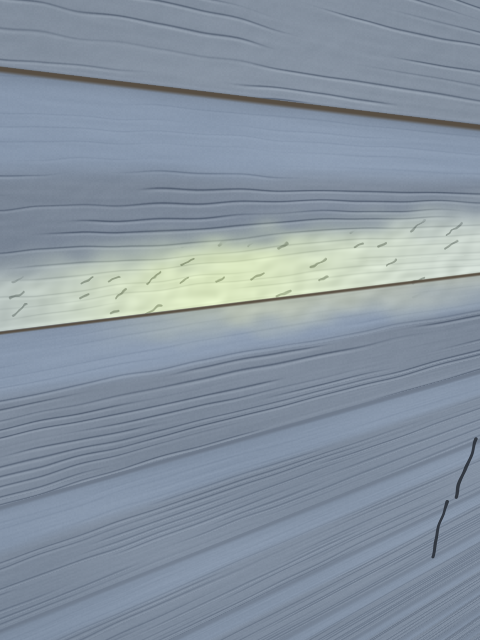
Reproduce this texture procedurally as a WebGL 1 fragment shader.

```glsl
precision highp float;
uniform vec2 u_resolution;

float hash(vec2 p) {
  return fract(sin(dot(p, vec2(127.1, 311.7))) * 43758.5453);
}

float noise(vec2 p) {
  vec2 i = floor(p), f = fract(p);
  f = f * f * (3.0 - 2.0 * f);
  return mix(mix(hash(i), hash(i + vec2(1, 0)), f.x),
             mix(hash(i + vec2(0, 1)), hash(i + vec2(1, 1)), f.x), f.y);
}

float bell(float d, float w) {
  return exp(-d * d / (w * w));
}

float segment(vec2 p, vec2 a, vec2 b) {
  vec2 e = b - a;
  return length(p - a - e * clamp(dot(p - a, e) / dot(e, e), 0.0, 1.0));
}

// Broken, wavy grooves running along a board: dark side minus lit side
float grain(vec2 board, float spread, float aa) {
  float v = board.y * 17.0 + 0.9 * noise(board * vec2(2.7, 3.0))
          + 0.35 * noise(board * vec2(12.0, 6.0));
  float row = floor(v);
  float h = hash(vec2(row, 4.0));
  float d = (fract(v) - 0.5 - 0.4 * (h - 0.5)) * spread / 17.0;
  float run = smoothstep(0.28, 0.6, noise(vec2(board.x * 4.0 + h * 50.0, row * 7.3)));
  float w = max(0.0014, 0.7 * aa);
  return run * (bell(d, w) - 0.4 * bell(d - 0.0035, w * 1.4));
}

// Short slanted nicks scattered over a jittered grid
float nicks(vec2 q, float aa) {
  vec2 g = q * vec2(19.0, 38.0);
  vec2 id = floor(g);
  vec2 c = (id + 0.35 + 0.3 * vec2(hash(id), hash(id + 7.0))) / vec2(19.0, 38.0);
  vec2 dir = vec2(0.012, -0.004 - 0.007 * hash(id + 3.0)) * (0.4 + 0.6 * hash(id + 5.0));
  float d = segment(q + 0.003 * (noise(q * 130.0) - 0.5), c - dir, c + dir);
  return step(0.5, hash(id + 11.0)) * (1.0 - smoothstep(0.0005, 0.0014 + aa, d));
}

float crack(vec2 q, vec2 a, vec2 b, float aa) {
  q.x += 0.006 * (noise(vec2(q.y * 45.0, 2.0)) - 0.5);
  float w = 0.0008 + 0.0012 * noise(q * 60.0);
  return 1.0 - smoothstep(w, w + 1.3 * aa, segment(q, a, b));
}

void main() {
  float aa = 1.0 / u_resolution.y;
  float x = gl_FragCoord.x / u_resolution.x;
  float t = 1.0 - gl_FragCoord.y / u_resolution.y;
  vec2 q = vec2(x * 0.75, t);

  // Perspective: board number n grows downwards, spread is its size on canvas
  float s = (t - 0.104 - 0.091 * x) / (0.522 - 0.231 * x);
  float n = s / (1.0 - 0.26 * s);
  float spread = (0.522 - 0.231 * x) / pow(1.0 + 0.26 * n, 2.0);
  float f = fract(n);
  float seam = floor(n + 0.5);
  float d = (n - seam) * spread;
  float far = smoothstep(1.2, 3.0, n);

  // Smooth upper lip and darker grained face of each board
  float face = smoothstep(0.27, 0.40, f + 0.03 * (noise(vec2(x * 6.0, n * 4.0)) - 0.5));
  vec3 col = mix(vec3(0.54, 0.60, 0.68), vec3(0.485, 0.53, 0.59), face);
  col = mix(col, vec3(0.53, 0.575, 0.63), 0.8 * (1.0 - smoothstep(-0.03, 0.0, n)));
  col = mix(col, vec3(0.51, 0.565, 0.635), far * 0.4);
  col += 0.035 * far * (x - 0.5);
  col += 0.035 * (noise(q * vec2(4.0, 7.0)) - 0.5);
  col += 0.02 * (noise(vec2(x * 9.0, n * 60.0)) - 0.5);
  col += 0.012 * (hash(floor(q * 380.0)) - 0.5);

  // Band of warm light above the second seam, spilling over it on the right
  float dB = t - 0.518 + 0.092 * x;
  float ripple = 0.022 * (noise(q * vec2(24.0, 40.0)) - 0.5);
  float above = smoothstep(-0.135, -0.050, dB + ripple) * mix(0.78, 1.0, smoothstep(0.0, 0.3, x));
  float below = 0.65 * smoothstep(0.12, 0.55, x) * (1.0 - smoothstep(0.005, 0.068, dB + ripple));
  float light = mix(above, below, smoothstep(-aa, aa, dB));
  vec3 warm = mix(vec3(0.79, 0.83, 0.81), vec3(0.85, 0.90, 0.75), bell(x - 0.46, 0.32));
  warm = mix(warm, vec3(0.80, 0.80, 0.69), 0.6 * smoothstep(-aa, aa, dB));
  float bump = noise(q * vec2(50.0, 75.0)) - noise(q * vec2(50.0, 75.0) + vec2(0.3, 0.4));
  col = mix(col, warm + 0.10 * bump, light);

  // Grooves, nicks and dents
  float depth = mix(0.15, 1.0, face) * mix(0.14, 0.07, far) * (1.0 - 0.7 * light);
  col -= depth * grain(vec2(x, n), spread, aa) * vec3(1.0, 1.0, 0.95);
  col -= 0.22 * smoothstep(0.4, 0.9, light) * nicks(q, aa);
  col -= 0.012 * face * (1.0 - far) * bump;

  // Seams: deep and brown near the top, fainter further down
  float w = seam < 0.5 ? 0.0048 : (seam < 1.5 ? 0.0022 : 0.0035);
  float line = smoothstep(-aa, aa, d) * (1.0 - smoothstep(w, w * 2.2 + aa, d));
  vec3 gap = mix(vec3(0.33, 0.29, 0.24), vec3(0.40, 0.44, 0.50), step(1.5, seam));
  float dark = seam < 1.5 ? 0.92 : 0.65 / (1.0 + 0.35 * (seam - 2.0));
  float shade = step(0.0, d) * exp(-max(d, 0.0) / 0.012) * (1.0 - 0.6 * light);
  col *= 1.0 - (seam < 0.5 ? 0.28 : 0.10) * shade;
  col += 0.035 * bell(d + 0.004, 0.003) * (1.0 - far);
  col = mix(col, gap, line * dark);

  // Two splits in the lower boards
  float split = max(crack(q, vec2(0.746, 0.686), vec2(0.711, 0.777), aa),
                    crack(q, vec2(0.697, 0.784), vec2(0.676, 0.870), aa));
  col = mix(col, vec3(0.16, 0.18, 0.21), 0.9 * split);

  gl_FragColor = vec4(clamp(col, 0.0, 1.0), 1.0);
}
```
